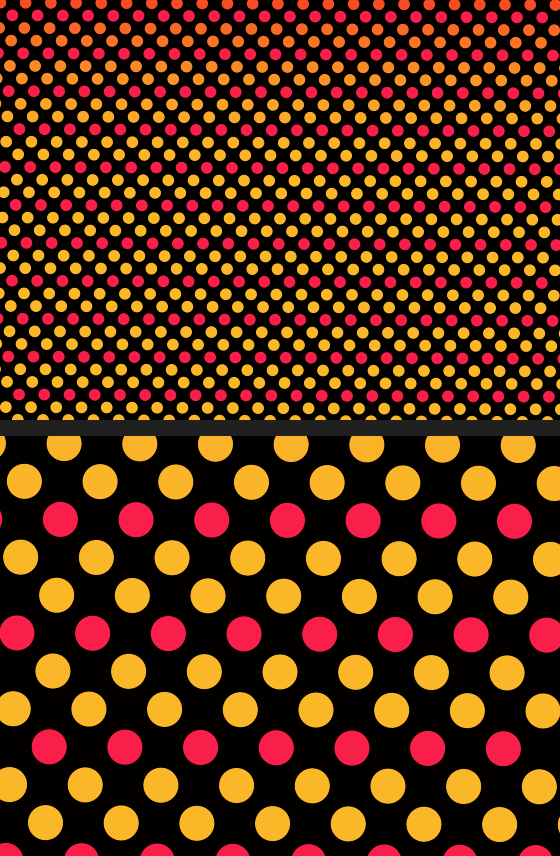
Top: the whole. Bottom: its middle third, enlarged.
A Shadertoy shader for this pattern:

```glsl
// Draws a tilted lattice of dots on black: amber rows warming to orange at the top, every third row crimson.

const vec3 BACKGROUND = vec3(0.01, 0.0, 0.0);
const vec3 AMBER      = vec3(0.98, 0.72, 0.16);
const vec3 ORANGE     = vec3(0.97, 0.28, 0.14);
const vec3 CRIMSON    = vec3(0.98, 0.12, 0.29);

// Lengths are fractions of the canvas height, measured from the top left
const vec2 STEP_DOWN = vec2(0.02856, 0.03021);
const vec2 STEP_UP   = vec2(0.03151, -0.02996);
const vec2 ORIGIN    = vec2(0.0295, 0.0365);
const float DOT_RADIUS  = 0.0139;
const float FADE_HEIGHT = 0.434;

// Index of the lattice cell nearest to p
vec2 nearestCell(vec2 p, mat2 lattice) {
    return floor(inverse(lattice) * p + 0.5);
}

// Anti-aliased coverage of a disc
float discMask(vec2 p, float radius, float pixel) {
    return 1.0 - smoothstep(-0.6 * pixel, 0.6 * pixel, length(p) - radius);
}

// Crimson on every third row, otherwise an eased vertical fade
vec3 dotColor(float row, float depth) {
    float warmth = clamp(1.0 - depth / FADE_HEIGHT, 0.0, 1.0);
    vec3 fade = mix(AMBER, ORANGE, warmth * warmth);
    return mod(row + 0.5, 3.0) < 1.0 ? CRIMSON : fade;
}

void mainImage(out vec4 fragColor, in vec2 fragCoord) {
    float pixel = 1.0 / iResolution.y;
    vec2 p = vec2(fragCoord.x, iResolution.y - fragCoord.y) * pixel;

    // Nearest dot
    mat2 lattice = mat2(STEP_DOWN, STEP_UP);
    vec2 cell = nearestCell(p - ORIGIN, lattice);
    vec2 center = ORIGIN + lattice * cell;

    // Composite
    vec3 ink = dotColor(cell.x - cell.y, center.y);
    float mask = discMask(p - center, DOT_RADIUS, pixel);
    fragColor = vec4(mix(BACKGROUND, ink, mask), 1.0);
}
```
